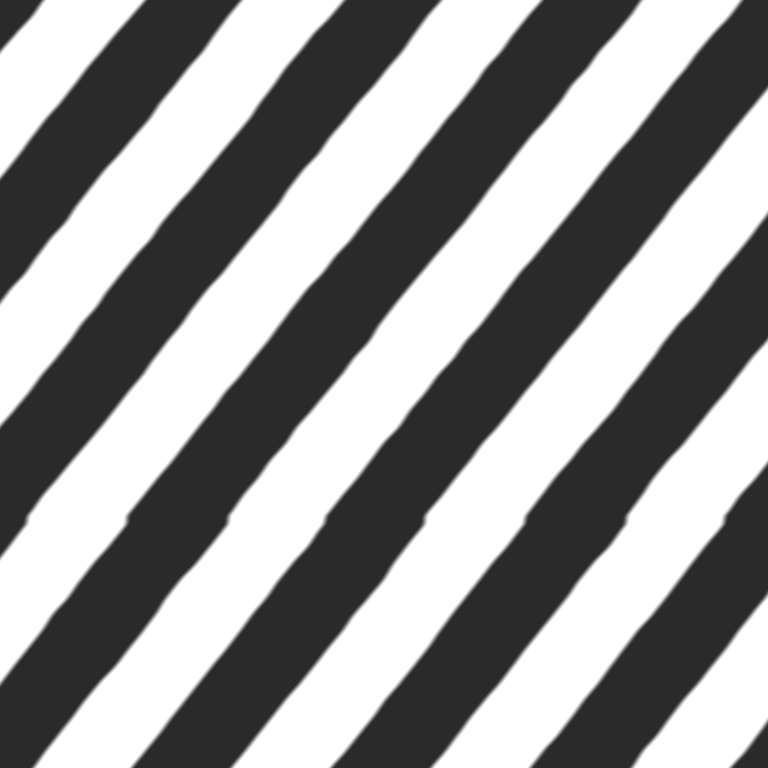
Write a Shadertoy shader that draws this pattern.

```glsl
float hash(vec2 p) {
    return fract(sin(dot(p, vec2(127.1, 311.7))) * 43758.5);
}

// Smooth noise along one edge, from -1 to 1
float edgeNoise(float t, float seed) {
    float cell = floor(t);
    float f = fract(t);
    float a = hash(vec2(cell, seed));
    float b = hash(vec2(cell + 1.0, seed));
    return mix(a, b, f * f * (3.0 - 2.0 * f)) * 2.0 - 1.0;
}

void mainImage(out vec4 fragColor, in vec2 fragCoord) {
    vec2 uv = fragCoord / iResolution.xy;
    float depth = 1.0 - uv.y;

    // Slow drift of the stripes, snapping back at a seam
    float drift = -0.011 * depth * (1.0 - smoothstep(0.669, 0.685, depth));

    // Horizontal position across the slanted stripes
    float across = uv.x + 0.7917 * depth - 0.1862 - drift;
    float halfPeriod = 0.1297;
    float edge = round(across / halfPeriod);

    // Slightly ragged edges, each with its own wobble
    float wobble = 0.0016 * edgeNoise(depth * 45.0, edge)
                 + 0.0020 * edgeNoise(depth * 13.0, edge + 31.0);
    float offset = across - edge * halfPeriod + wobble;

    // Even edges open a dark stripe, odd edges close it
    float side = mod(edge, 2.0) < 0.5 ? 1.0 : -1.0;
    float softness = max(0.0055, 1.0 / iResolution.x);
    float ink = smoothstep(-softness, softness, side * offset);

    fragColor = vec4(mix(vec3(1.0), vec3(0.163), ink), 1.0);
}
```
